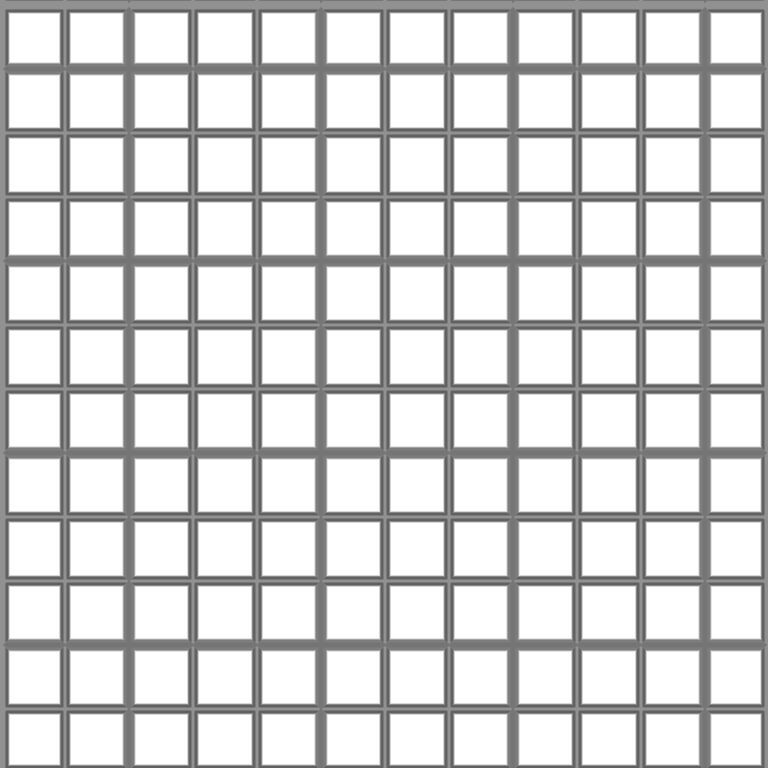
A WebGL 1 fragment shader for this pattern:

```glsl
precision highp float;
// White square tiles with dark soft rims in a grey grout grid, every third joint solid.

uniform vec2 u_resolution;

const float REPEATS = 12.0;              // tiles across and down
const float SOLID_EVERY = 3.0;           // every third joint is solid
const vec2 SOLID_PHASE = vec2(2.0, 1.0); // first solid joint, from left and top
const float UNIT = 1.0 / 64.0;           // fine step, as a fraction of one tile
const vec2 GRID_OFFSET = vec2(1.0, 5.0) * UNIT;

// Half widths of the joints, measured to the middle of the rim
const float THIN_HALF = 3.1 * UNIT;
const float SOLID_HALF = 4.0 * UNIT;
const float FRAME_HALF = 6.0 * UNIT;

// Extent of the soft steps on either side of the rim
const float FADE_START = 0.5 * UNIT;
const float FADE_END = 3.3 * UNIT;
const float CORE_START = 0.5 * UNIT;
const float CORE_END = 2.7 * UNIT;

const float TILE_TONE = 1.0;
const float RIM_TONE = 0.38;
const float GROUT_TONE = 0.57;
const float SOLID_RIM_TONE = 0.49;
const float SOLID_CORE_TONE = 0.46;

// 1.0 on each axis where the joint index is a whole multiple of the period
vec2 isMultiple(vec2 index, float period) {
  return 1.0 - step(0.5, mod(index + 0.25, period));
}

// Distance outside a box from its per-axis distances, negative inside
float boxDistance(vec2 axisDistance) {
  return length(max(axisDistance, 0.0))
       + min(max(axisDistance.x, axisDistance.y), 0.0);
}

void main() {
  vec2 uv = gl_FragCoord.xy / u_resolution;
  uv.y = 1.0 - uv.y;
  vec2 grid = uv * REPEATS - GRID_OFFSET;
  float pixel = REPEATS / min(u_resolution.x, u_resolution.y);

  // Nearest joint on each axis and its kind
  vec2 joint = floor(grid + 0.5);
  vec2 solid = isMultiple(joint - SOLID_PHASE, SOLID_EVERY);
  vec2 frame = isMultiple(joint, REPEATS);
  vec2 halfWidth = mix(vec2(THIN_HALF), vec2(SOLID_HALF), solid);
  halfWidth = mix(halfWidth, vec2(FRAME_HALF), frame);

  // Depth into the grout, measured from the rim of the nearest tile
  vec2 depth = halfWidth - abs(grid - joint);
  float d = boxDistance(depth);

  // The deeper joint decides the shading, blended at crossings
  float vertical = smoothstep(-UNIT, UNIT, depth.x - depth.y);
  float solidity = mix(solid.y, solid.x, vertical);
  float rimTone = mix(RIM_TONE, SOLID_RIM_TONE, solidity);
  float coreTone = mix(GROUT_TONE, SOLID_CORE_TONE, solidity);

  // Grout core, rim, then soft fade into the tile
  float core = smoothstep(CORE_START, max(CORE_END, CORE_START + pixel), d);
  float fade = smoothstep(FADE_START, max(FADE_END, FADE_START + pixel), -d);
  float tone = mix(mix(rimTone, coreTone, core), TILE_TONE, fade);

  gl_FragColor = vec4(vec3(tone), 1.0);
}
```
